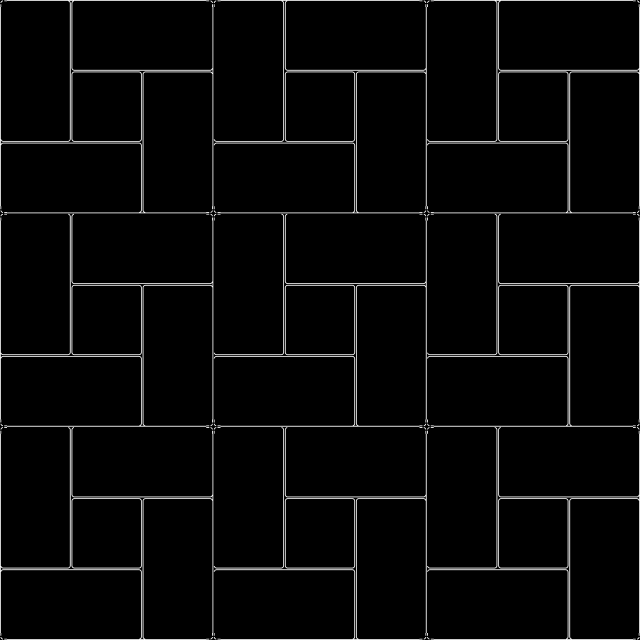
Reproduce this pattern procedurally as a Shadertoy shader.

```glsl
// Pinwheel brick paving: thin white outlines of rounded bricks on black.

#define REPEATS 3.0      // tiles across and down
#define TILE 256.0       // tile side, measured in line widths
#define INSET 1.0        // outline distance from each brick's cell
#define RADIUS 3.0       // corner rounding
#define CORNER 3.5       // outline kept beside corners on tile borders
#define DASH_START 5.0   // dash beside each tile corner
#define DASH_END 8.5
#define SAMPLES 4        // antialiasing grid per axis
#define INK vec3(1.0)
#define GROUND vec3(0.0)

const float UNIT = TILE / 3.0;

float roundedBox(vec2 p, vec2 halfSize, float radius) {
    vec2 q = abs(p) - halfSize + radius;
    return length(max(q, 0.0)) + min(max(q.x, q.y), 0.0) - radius;
}

// Coverage of a line one unit wide, centred at distance zero
float stroke(float d, float blur) {
    return 1.0 - smoothstep(0.5 - blur, 0.5 + blur, abs(d));
}

// Outline of one brick, broken along the tile border
float brickOutline(vec2 v, vec2 center, vec2 halfSize, float blur) {
    vec2 local = v - center;
    float line = stroke(roundedBox(local, halfSize - INSET, RADIUS), blur);
    vec2 toTileEdge = 0.5 * TILE - abs(v);
    vec2 toBrickEdge = halfSize - abs(local);
    float fromCorner = max(toBrickEdge.x, toBrickEdge.y);
    float alongEdge = max(toTileEdge.x, toTileEdge.y);
    bool onBorder = min(toTileEdge.x, toTileEdge.y) < 2.0;
    bool dash = alongEdge > DASH_START && alongEdge < DASH_END;
    return onBorder && fromCorner > CORNER && !dash ? 0.0 : line;
}

// Four long bricks turning around a square one
float pinwheel(vec2 v, float blur) {
    float line = brickOutline(v, vec2(0.0), vec2(0.5 * UNIT), blur);
    for (int i = 0; i < 4; i++) {
        line = max(line, brickOutline(v, UNIT * vec2(-1.0, -0.5),
                                      UNIT * vec2(0.5, 1.0), blur));
        v = vec2(-v.y, v.x);
    }
    return line;
}

// Single line shared by neighbouring tiles, open at the tile corners
float tileBorder(vec2 p, float blur) {
    vec2 nearest = round(p / TILE) * TILE;
    vec2 fromCorner = abs(p - nearest);
    vec2 offset = p - max(nearest - 0.5, 0.5);
    float vertical = stroke(offset.x, blur) * step(DASH_END, fromCorner.y);
    float horizontal = stroke(offset.y, blur) * step(DASH_END, fromCorner.x);
    return max(vertical, horizontal);
}

void mainImage(out vec4 fragColor, in vec2 fragCoord) {
    float scale = REPEATS * TILE / iResolution.y;
    float blur = min(0.5 * scale / float(SAMPLES), 0.5);
    float ink = 0.0;

    // Average a grid of samples inside the pixel
    for (int j = 0; j < SAMPLES; j++) {
        for (int i = 0; i < SAMPLES; i++) {
            vec2 jitter = (vec2(i, j) + 0.5) / float(SAMPLES) - 0.5;
            vec2 p = fragCoord + jitter;
            p = vec2(p.x, iResolution.y - p.y) * scale;
            vec2 v = mod(p, TILE) - 0.5 * TILE;
            ink += max(pinwheel(v, blur), tileBorder(p, blur));
        }
    }
    ink /= float(SAMPLES * SAMPLES);
    fragColor = vec4(mix(GROUND, INK, ink), 1.0);
}
```
